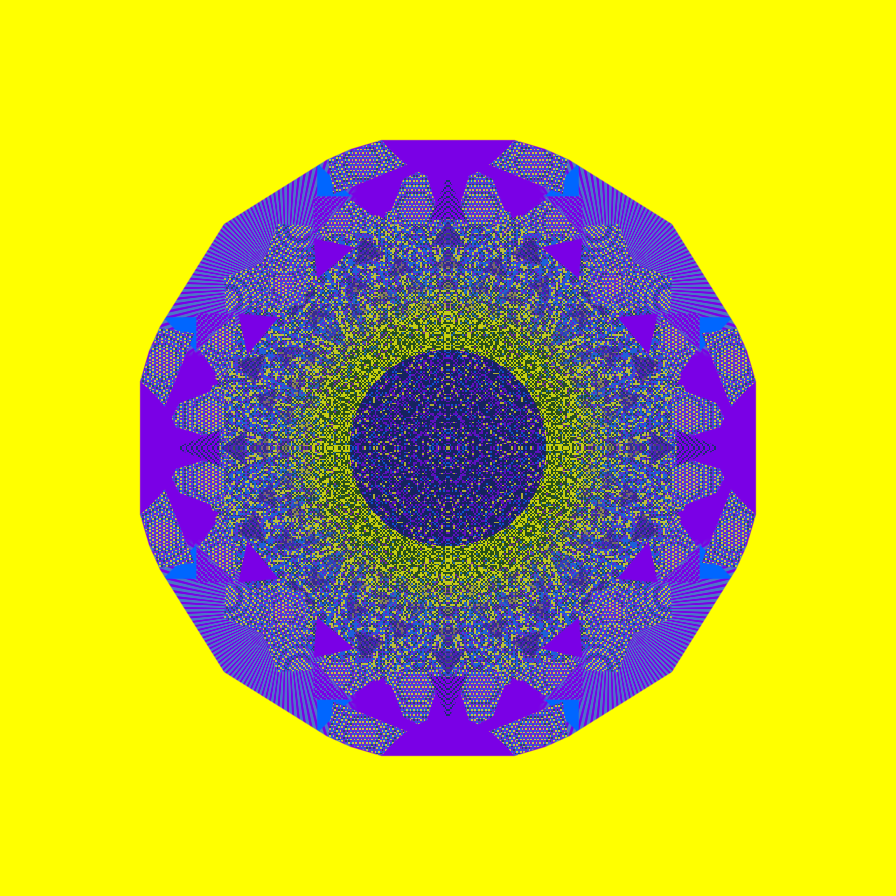
Write a three.js fragment shader that draws this pattern.

```glsl
varying vec2 vUv;

const float GRID = 512.0;
const float EDGE = 0.001;
const float CONTRAST = 0.62;
const vec3 YELLOW = vec3(1.0, 1.0, 0.0);
const vec3 PURPLE = vec3(0.48, 0.0, 0.9);
const vec3 BLUE = vec3(0.0, 0.4, 1.0);
const vec3 TEAL = vec3(0.0, 0.24, 0.28);
const vec3 MOSS = vec3(0.0, 0.2, 0.08);
const vec3 NAVY = vec3(0.03, 0.12, 0.3);
const vec3 PERIWINKLE = vec3(0.3, 0.46, 0.78);

float hash(vec2 p) {
  return fract(sin(dot(p, vec2(127.1, 311.7))) * 43758.5453);
}

float fill(float d) {
  return 1.0 - smoothstep(-EDGE, EDGE, d);
}

// Signed distance to a line, negative on its left
float side(vec2 p, vec2 a, vec2 b) {
  vec2 e = b - a;
  return dot(p - a, vec2(e.y, -e.x)) / length(e);
}

float triangle(vec2 p, vec2 a, vec2 b, vec2 c) {
  return max(side(p, a, b), max(side(p, b, c), side(p, c, a)));
}

float quad(vec2 p, vec2 a, vec2 b, vec2 c, vec2 d) {
  return max(max(side(p, a, b), side(p, b, c)), max(side(p, c, d), side(p, d, a)));
}

// Rounded polygon outline within one octant
float outline(vec2 q) {
  float d = max(q.y - 0.3437, (q.y + 0.295 * q.x - 0.3656) / 1.043);
  d = max(d, (q.y + 0.45 * q.x - 0.3825) / 1.097);
  return max(d, (q.y + 0.625 * q.x - 0.4062) / 1.179);
}

// Grain softened toward its mean; weights are yellow, purple, blue, dark
vec3 grain(float n, vec4 w, vec3 dark) {
  vec3 mean = YELLOW * w.x + PURPLE * w.y + BLUE * w.z + dark * w.w;
  vec3 pick = dark;
  if (n < w.x) pick = YELLOW;
  else if (n < w.x + w.y) pick = PURPLE;
  else if (n < w.x + w.y + w.z) pick = BLUE;
  return mix(mean, pick, CONTRAST);
}

// Fine lattice bent into rings about a centre
vec3 lattice(vec2 cell, vec2 centre, float bend) {
  vec2 d = cell - centre * GRID;
  float n = fract(0.5 * cell.x + 0.25 * cell.y + dot(d, d) * bend);
  float core = exp(-dot(d, d) / 70.0);
  vec4 w = mix(vec4(0.2, 0.35, 0.32, 0.13), vec4(0.24, 0.46, 0.22, 0.08), core);
  return grain(n, w, TEAL);
}

// Random grains changing from the disc through the ring outward
vec3 speckle(vec2 cell, float r) {
  float outside = smoothstep(0.1085, 0.1105, r);
  float fade = smoothstep(0.125, 0.215, r);
  vec4 w = mix(vec4(0.38, 0.06, 0.04, 0.52), vec4(0.16, 0.31, 0.26, 0.27), fade);
  w = mix(vec4(0.05, 0.24, 0.11, 0.6), w, outside);
  vec3 dark = mix(NAVY, mix(MOSS, TEAL, fade), outside);
  float checker = mod(cell.x + cell.y, 2.0);
  return grain(fract(hash(cell) * 0.6 + 0.5 * checker), w, dark);
}

// Rays spreading over purple
vec3 fan(vec2 q, vec2 centre) {
  vec2 d = q - centre;
  float ray = sin(atan(d.y, d.x) * 130.0);
  return mix(PURPLE, PERIWINKLE, smoothstep(-0.8, 0.5, ray));
}

vec3 stripes(vec2 cell, vec3 a, vec3 b) {
  return mix(a, b, 0.8 * step(1.5, mod(cell.x + cell.y, 3.0)));
}

// Shrinking rings of striped wedges
vec3 wedges(vec3 col, vec2 q, vec2 cell) {
  for (int i = 0; i < 4; i++) {
    float k = float(i);
    float size = 0.022 * pow(0.82, k);
    float turn = 6.28318 / (16.0 + 8.0 * k);
    float a = abs(mod(atan(q.x, q.y) + 0.5 * turn, turn) - 0.5 * turn);
    vec2 p = vec2(sin(a), cos(a)) * length(q) - vec2(0.0, 0.238 * pow(0.88, k));
    float d = max(p.x - size * 0.5 + p.y * 0.7, -p.y - size * 0.5);
    vec3 tint = stripes(cell, mix(PURPLE, TEAL, 0.35), TEAL);
    col = mix(col, tint, fill(d) * (0.75 - 0.18 * k));
  }
  return col;
}

void main() {
  // Fold the square into one octant
  vec2 p = abs(vUv - 0.5);
  vec2 q = vec2(min(p.x, p.y), max(p.x, p.y));
  vec2 cell = floor(q * GRID);
  float r = length(q);

  // Grainy heart and radiating rim
  vec3 col = wedges(speckle(cell, r), q, cell);
  vec3 rim = mix(PURPLE, fan(q, vec2(0.18)), smoothstep(0.1, 0.115, q.x));
  col = mix(col, rim, fill(0.272 - r));

  // Solid and striped triangles
  float gap = triangle(q, vec2(0.112, 0.281), vec2(0.15, 0.238), vec2(0.15, 0.281));
  col = mix(col, stripes(cell, PURPLE, PERIWINKLE), fill(gap));
  gap = triangle(q, vec2(0.06, 0.297), vec2(0.072, 0.255), vec2(0.109, 0.284));
  gap = min(gap, triangle(q, vec2(0.104, 0.224), vec2(0.146, 0.189), vec2(0.15, 0.234)));
  col = mix(col, PURPLE, fill(gap));
  float corner = triangle(q, vec2(0.108, 0.281), vec2(0.146, 0.281), vec2(0.146, 0.318));
  col = mix(col, BLUE, fill(corner));

  // Lattice petals
  float petal = quad(q, vec2(0.155, 0.205), vec2(0.16), vec2(0.2, 0.16), vec2(0.205));
  col = mix(col, lattice(cell, vec2(0.182), 0.004), fill(petal));
  petal = quad(q, vec2(0.152, 0.248), vec2(0.16, 0.2), vec2(0.21, 0.2), vec2(0.19, 0.25));
  col = mix(col, lattice(cell, vec2(0.218), 0.003), fill(petal));
  petal = quad(q, vec2(0.073, 0.252), vec2(0.115, 0.235), vec2(0.15, 0.238), vec2(0.11, 0.278));
  col = mix(col, lattice(cell, vec2(0.122, 0.252), 0.003), fill(petal));
  petal = quad(q, vec2(0.026, 0.312), vec2(0.006, 0.247), vec2(0.069, 0.25), vec2(0.05, 0.3));
  col = mix(col, lattice(cell, vec2(0.035, 0.265), 0.002), fill(petal));
  petal = quad(q, vec2(0.074, 0.344), vec2(0.044, 0.317), vec2(0.128, 0.283), vec2(0.134, 0.322));
  col = mix(col, lattice(cell, vec2(0.095, 0.318), 0.002), fill(petal));

  // Striped notch and solid cap on each axis
  float notch = triangle(q, vec2(0.0, 0.305), vec2(-0.02, 0.255), vec2(0.02, 0.255));
  col = mix(col, stripes(cell, PURPLE, TEAL), fill(notch));
  col = mix(col, PURPLE, fill(0.2995 + 8.0 * q.x * q.x - q.y));

  // Plain ground
  gl_FragColor = vec4(mix(YELLOW, col, fill(outline(q))), 1.0);
}
```
